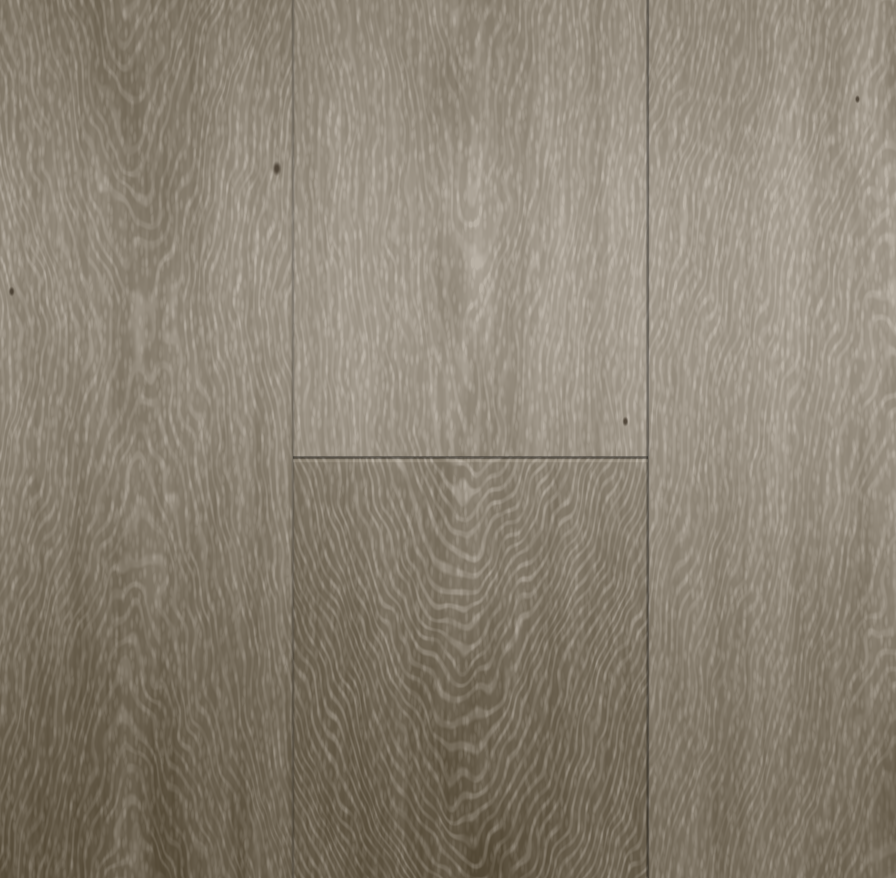
Reproduce this texture procedurally as a Shadertoy shader.

```glsl
// Limed oak floor: three wide planks, the middle one cut by a butt joint.

const vec3 DARK_OAK  = vec3(0.385, 0.345, 0.275);
const vec3 LIMED_OAK = vec3(0.680, 0.648, 0.600);
const vec3 KNOT_TONE = vec3(0.22, 0.18, 0.13);

const float LEFT_SEAM   = 0.327;
const float RIGHT_SEAM  = 0.723;
const float BUTT_JOINT  = 0.479;
const float SEAM_WIDTH  = 0.0012;
const float RING_WIDTH  = 0.17;   // share of one ring spacing
const vec2  PORE_SCALE  = vec2(210.0, 65.0);
const vec2  FIBRE_SCALE = vec2(300.0, 14.0);

// Per plank: heart x, steepness, tip radius, rings per unit height
const vec4 GRAIN[4] = vec4[4](
    vec4(0.152, 5.0, 0.045, 25.0),
    vec4(0.525, 10.0, 0.020, 12.0),
    vec4(0.525, 2.8, 0.055, 43.0),
    vec4(1.000, 5.0, 0.045, 24.0));
// Per plank: tone offset, ring contrast
const vec2 FINISH[4] = vec2[4](
    vec2(-0.04, 0.24), vec2(0.04, 0.19), vec2(-0.13, 0.34), vec2(0.05, 0.21));
// Knots: centre and radius
const vec3 KNOTS[4] = vec3[4](
    vec3(0.309, 0.808, 0.0045), vec3(0.698, 0.520, 0.0030),
    vec3(0.013, 0.668, 0.0030), vec3(0.957, 0.887, 0.0025));

vec2 hash2(vec2 p) {
    vec3 q = fract(p.xyx * vec3(0.1031, 0.1030, 0.0973));
    q += dot(q, q.yzx + 33.33);
    return fract((q.xx + q.yz) * q.zy);
}

float valueNoise(vec2 p) {
    vec2 i = floor(p), f = fract(p);
    f = f * f * (3.0 - 2.0 * f);
    return mix(mix(hash2(i).x, hash2(i + vec2(1, 0)).x, f.x),
               mix(hash2(i + vec2(0, 1)).x, hash2(i + vec2(1, 1)).x, f.x), f.y);
}

// Cellular noise: one jittered fleck of random strength per cell
float pores(vec2 p) {
    vec2 cell = floor(p);
    float fleck = 0.0;
    for (int j = -1; j <= 1; j++)
    for (int i = -1; i <= 1; i++) {
        vec2 c = cell + vec2(i, j);
        float d = length(p - c - hash2(c));
        fleck = max(fleck, hash2(c + 71.0).x * (1.0 - smoothstep(0.1, 0.6, d)));
    }
    return fleck;
}

int plankAt(vec2 uv) {
    if (uv.x < LEFT_SEAM) return 0;
    if (uv.x > RIGHT_SEAM) return 3;
    return uv.y > BUTT_JOINT ? 1 : 2;
}

// Growth ring phase: nested hyperbolas around the heart of the plank
float ringPhase(vec2 uv, int plank) {
    vec4 g = GRAIN[plank];
    float seed = float(plank) * 2.7;
    float dx = uv.x - g.x + 0.008 * sin(uv.y * 9.0 + seed)
             + 0.003 * sin(uv.y * 25.0 + uv.x * 14.0 + seed);
    float rise = -uv.y;
    if (plank == 0) rise = -sqrt(pow(uv.y - 0.62, 2.0) + 0.003);
    if (plank == 3) rise = uv.y;
    float ripple = 0.30 * sin(uv.x * 95.0 + 3.0 * sin(uv.y * 17.0 + seed))
                 + 0.9 * valueNoise(uv * vec2(65.0, 32.0) + seed)
                 + 1.3 * valueNoise(uv * vec2(15.0, 7.0) + seed);
    return g.w * (g.y * sqrt(dx * dx + g.z * g.z) + rise) + ripple;
}

float seamLine(float d, float pixel) {
    return 1.0 - smoothstep(SEAM_WIDTH - 0.5 * pixel, SEAM_WIDTH + pixel, abs(d));
}

void mainImage(out vec4 fragColor, in vec2 fragCoord) {
    vec2 uv = fragCoord / iResolution.xy;
    float pixel = 1.0 / iResolution.y;
    int plank = plankAt(uv);
    vec2 shift = vec2(float(plank) * 17.0);

    // Soft light, strongest above the middle
    float tone = mix(0.24, 0.83, smoothstep(0.0, 0.68, uv.y))
               - 0.27 * smoothstep(0.72, 1.05, uv.y)
               + 0.17 * smoothstep(0.0, 0.65, uv.x) - 0.09 + FINISH[plank].x;

    // Limed rings, broken up by the pores
    float phase = ringPhase(uv, plank);
    float blur = min(0.5 * fwidth(phase), 0.4) + 0.07;
    float ringDist = abs(fract(phase) - 0.5);
    float ring = 1.0 - smoothstep(RING_WIDTH - blur, RING_WIDTH + blur, ringDist);
    float fleck = pores(uv * PORE_SCALE + shift);
    float broken = 0.35 + 0.9 * valueNoise(uv * vec2(150.0, 60.0) + shift);
    tone += FINISH[plank].y * (ring * broken - 0.3) + 0.24 * (fleck - 0.35);

    // Fine fibres, broad streaks and darker flames near the heart
    tone += 0.17 * (valueNoise(uv * FIBRE_SCALE + shift) - 0.5);
    tone += 0.14 * (valueNoise(uv * vec2(45.0, 2.5) + shift) - 0.5);
    float heart = exp(-pow((uv.x - GRAIN[plank].x) / 0.065, 2.0));
    tone -= 0.28 * heart * (valueNoise(uv * vec2(28.0, 9.0) + shift) - 0.25);
    vec3 color = mix(DARK_OAK, LIMED_OAK, clamp(tone, -0.2, 1.15));

    // Joints, with a pale bevel below the butt joint
    float middle = step(LEFT_SEAM, uv.x) * step(uv.x, RIGHT_SEAM);
    color *= 1.0 - 0.18 * seamLine(uv.x - LEFT_SEAM, pixel);
    color *= 1.0 - 0.34 * seamLine(uv.x - RIGHT_SEAM, pixel);
    color *= 1.0 - 0.36 * middle * seamLine(uv.y - BUTT_JOINT, pixel);
    color += 0.06 * middle * seamLine(uv.y - BUTT_JOINT + 0.004, pixel);

    // Small knots, drawn out along the grain
    for (int i = 0; i < 4; i++) {
        float d = length((uv - KNOTS[i].xy) * vec2(1.0, 0.6));
        float spot = 1.0 - smoothstep(0.3, 1.3, d / KNOTS[i].z);
        color = mix(color, KNOT_TONE, 0.75 * spot);
    }
    fragColor = vec4(color, 1.0);
}
```
